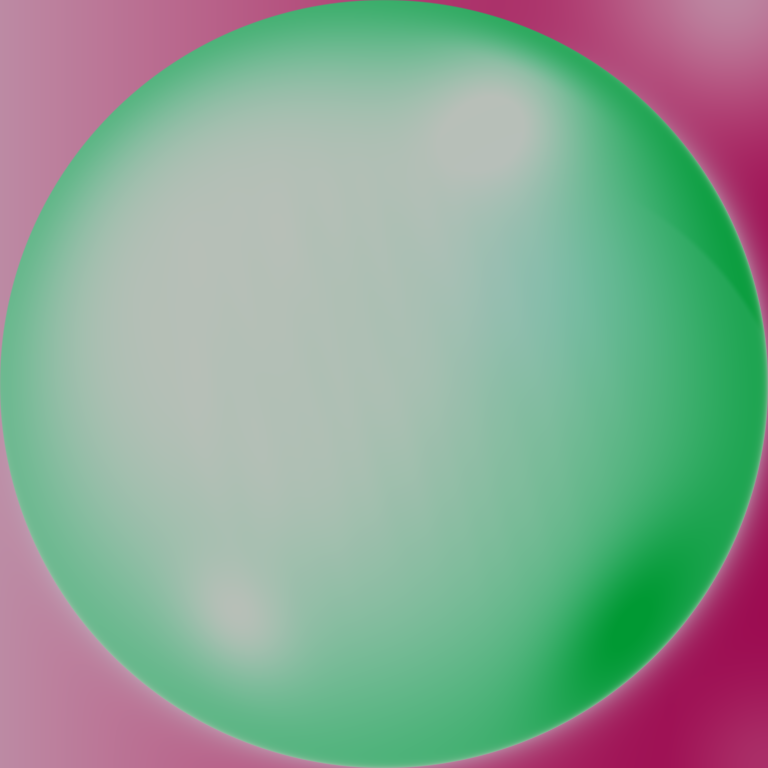
A WebGL 1 fragment shader for this background:

```glsl
precision highp float;
// A glossy green sphere with soft highlights on a blurred magenta backdrop.

uniform vec2 u_resolution;

// Disc placement
const vec2 CENTER = vec2(0.5);
const float RADIUS = 0.5;

// Colour ramps, dark to pale
const vec3 GREEN_DEEP = vec3(0.0, 0.60, 0.20);
const vec3 GREEN_PALE = vec3(0.72, 0.75, 0.72);
const vec3 PINK_DEEP = vec3(0.60, 0.02, 0.30);
const vec3 PINK_PALE = vec3(0.74, 0.60, 0.68);
const vec3 RIM_COLOR = vec3(0.62, 0.76, 0.66);
const vec3 HALO_COLOR = vec3(0.75, 0.68, 0.74);
const vec3 TEAL_TINT = vec3(-0.01, 0.0, 0.035);

// Highlights and shadow inside the disc
const vec2 TOP_SPOT = vec2(0.67, 0.87);
const vec2 LOW_SPOT = vec2(0.31, 0.185);
const vec2 DEEP_SPOT = vec2(0.81, 0.19);
const vec2 TEAL_SPOT = vec2(0.73, 0.62);
const vec2 DIP_SPOT = vec2(0.60, 0.52);

// Faint reflected arc at the right
const vec2 ARC_CENTER = vec2(0.625, 0.375);
const float ARC_RADIUS = 0.414;

const vec2 RIM_DIRECTION = vec2(0.5, -0.86);
const float RIM_WIDTH = 0.0035;
const float HALO_WIDTH = 0.018;
const float STREAK_AMOUNT = 0.025;

// Gaussian falloff, with spread as squared width
float blob(vec2 offset, float spread) {
  return exp(-dot(offset, offset) / spread);
}

// Offset measured along and across a given axis, with the long side shrunk
vec2 stretched(vec2 offset, vec2 axis, float stretch) {
  return vec2(dot(offset, axis) / stretch, dot(offset, vec2(-axis.y, axis.x)));
}

vec2 gradientAt(vec2 cell) {
  float angle = 6.2832 * fract(sin(dot(cell, vec2(127.1, 311.7))) * 4375.85);
  return vec2(cos(angle), sin(angle));
}

float gradientNoise(vec2 p) {
  vec2 i = floor(p);
  vec2 f = p - i;
  vec2 w = f * f * f * (f * (f * 6.0 - 15.0) + 10.0);
  float a = dot(gradientAt(i), f);
  float b = dot(gradientAt(i + vec2(1.0, 0.0)), f - vec2(1.0, 0.0));
  float c = dot(gradientAt(i + vec2(0.0, 1.0)), f - vec2(0.0, 1.0));
  float d = dot(gradientAt(i + 1.0), f - 1.0);
  return mix(mix(a, b, w.x), mix(c, d, w.x), w.y);
}

// Lightness of the sphere, from 0 (deep green) to 1 (pale grey)
float sphereTone(vec2 p, vec2 dir, float depth) {
  // Edge shade and its width both turn with direction
  float edge = 0.37 - 0.22 * dir.x - 0.05 * dir.y;
  float width = 0.175 + 0.085 * dir.x - 0.07 * dir.y;
  float tone = mix(1.0, edge, exp(-pow(depth / width, 1.5)));

  float inside = smoothstep(0.0, 0.06, depth);
  tone += 0.45 * inside * blob(p - TOP_SPOT, 0.012);
  tone += 0.25 * inside * blob(stretched(p - LOW_SPOT, vec2(0.66, -0.75), 1.4), 0.004);
  tone -= 0.33 * blob(stretched(p - DEEP_SPOT, vec2(0.55, 0.835), 2.2), 0.0045);
  tone -= 0.08 * blob(p - DIP_SPOT, 0.05);

  // Darker band beyond the reflected arc
  float beyond = smoothstep(-0.004, 0.006, length(p - ARC_CENTER) - ARC_RADIUS);
  tone -= 0.10 * beyond * smoothstep(0.80, 0.96, p.x);

  // Faint slanted streaks
  vec2 streakPoint = vec2(p.x + 0.25 * p.y, p.y) * vec2(26.0, 5.0);
  tone += STREAK_AMOUNT * gradientNoise(streakPoint) * smoothstep(0.1, 0.3, depth);
  return clamp(tone, 0.0, 1.0);
}

vec3 sphereColor(float tone) {
  float eased = tone * (2.0 - tone);
  return mix(GREEN_DEEP, GREEN_PALE, vec3(tone, eased, mix(tone, eased, 0.45)));
}

vec3 backdropColor(vec2 p) {
  float tone = max(0.9 - p.x, 0.03);
  tone += 0.85 * blob(p - vec2(0.95, 1.02), 0.033);
  tone += 0.25 * blob(p - vec2(1.0, 0.0), 0.012);
  tone = clamp(tone, 0.0, 1.0);
  return mix(PINK_DEEP, PINK_PALE, vec3(tone * (2.0 - tone), tone, tone));
}

void main() {
  float unit = min(u_resolution.x, u_resolution.y);
  vec2 p = (gl_FragCoord.xy - 0.5 * u_resolution) / unit + CENTER;
  vec2 q = p - CENTER;
  float r = length(q);
  float depth = RADIUS - r;
  vec2 dir = q / sqrt(r * r + 0.015);
  float rimSide = smoothstep(-0.7, 0.1, dot(dir, RIM_DIRECTION));

  // Backdrop with a pale halo around the disc
  float halo = 0.6 * rimSide * exp(-max(-depth, 0.0) / HALO_WIDTH);
  vec3 outer = mix(backdropColor(p), HALO_COLOR, halo);

  // Sphere with a teal tint and a thin lit rim
  vec3 inner = sphereColor(sphereTone(p, dir, max(depth, 0.0)));
  inner += TEAL_TINT * blob(p - TEAL_SPOT, 0.02);
  inner = mix(inner, RIM_COLOR, 0.75 * rimSide * exp(-max(depth, 0.0) / RIM_WIDTH));

  float cover = smoothstep(-1.0, 1.0, depth * unit);
  gl_FragColor = vec4(mix(outer, inner, cover), 1.0);
}
```
